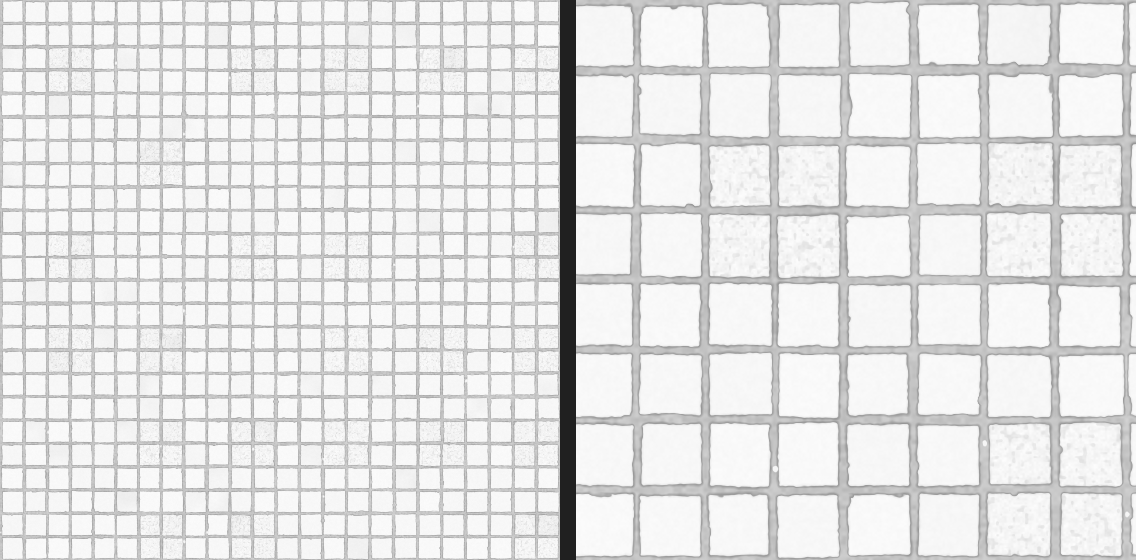
Left: the whole. Right: its middle third, enlarged.
Give the GLSL for this texture, as a WebGL 1 fragment shader.

```glsl
precision highp float;
// White square mosaic tiles, slightly uneven and chipped, set in grey grout.

uniform vec2 u_resolution;

#define TILES 24.0        // tiles across and down
#define HALF_SIZE 0.437   // mean half side of a tile, in cells
#define SIZE_VARY 0.014   // spread of the half side
#define SHIFT 0.017       // largest offset of a tile from its cell centre
#define TILT 0.022        // largest rotation, in radians
#define RAGGED 0.026      // roughness of the tile edges
#define SPECKLED 0.68     // share of candidate blocks with a rough glaze
#define SPECK_RATE 0.05   // share of joints holding a white crumb
#define TILE_COLOR vec3(0.972)
#define GROUT_LIGHT vec3(0.775)
#define GROUT_DARK vec3(0.61)

float hash(vec2 p) {
    vec3 q = fract(vec3(p.xyx) * 0.1031);
    q += dot(q, q.yzx + 33.33);
    return fract((q.x + q.y) * q.z);
}

vec2 hash2(vec2 p) {
    return vec2(hash(p + 17.3), hash(p + 71.9));
}

float noise(vec2 p) {
    vec2 i = floor(p);
    vec2 f = fract(p);
    f = f * f * (3.0 - 2.0 * f);
    return mix(mix(hash(i), hash(i + vec2(1.0, 0.0)), f.x),
               mix(hash(i + vec2(0.0, 1.0)), hash(i + vec2(1.0, 1.0)), f.x), f.y);
}

float roundedBox(vec2 p, vec2 halfSize, float radius) {
    vec2 q = abs(p) - halfSize + radius;
    return length(max(q, 0.0)) + min(max(q.x, q.y), 0.0) - radius;
}

// Signed distance to the ragged, slightly tilted tile of one cell
float tileDistance(vec2 grid, vec2 id) {
    vec2 p = fract(grid) - 0.5;
    p -= (hash2(id) * 2.0 - 1.0) * SHIFT + vec2(-0.006, 0.004);
    float angle = (hash(id + 5.7) * 2.0 - 1.0) * TILT;
    p += angle * vec2(-p.y, p.x);
    vec2 halfSize = HALF_SIZE + (hash2(id + 40.0) * 2.0 - 1.0) * SIZE_VARY;
    float d = roundedBox(p, halfSize, 0.03);
    float wobble = noise(grid * 6.0) - 0.5 + 0.5 * (noise(grid * 19.0) - 0.5);
    float chip = smoothstep(0.80, 0.98, noise(grid * 4.3 + 90.0));
    return d + RAGGED * wobble + 0.035 * chip;
}

// Glaze: slight tone changes, fine grain and blocks of rough tiles
vec3 tileColor(vec2 grid, vec2 id) {
    float tone = (hash(id + 3.1) - 0.5) * 0.012;
    float shaded = step(0.91, hash(id + 8.4));
    tone -= shaded * 0.035 * noise(grid * 1.5);
    float grain = noise(grid * 14.0) - 0.5 + noise(grid * 31.0) - 0.5;
    vec2 block = floor(id / 2.0);
    float candidate = mod(block.x, 2.0) * mod(block.y, 2.0);
    float rough = candidate * step(hash(block + 12.0), SPECKLED);
    float pits = smoothstep(0.60, 0.9, noise(grid * 17.0 + 50.0));
    tone += grain * mix(0.010, 0.032, rough);
    tone -= rough * (0.012 + 0.06 * pits);
    return TILE_COLOR + tone;
}

// Grout: dark where it meets a tile, lighter along the middle of the joint
vec3 groutColor(vec2 grid, float d) {
    float rim = 0.026 + 0.034 * noise(grid * 3.0 + 30.0);
    float light = smoothstep(0.0, rim, d);
    float grain = noise(grid * 16.0 + 60.0) - 0.5;
    float patches = noise(grid * 0.6 + 20.0) - 0.5;
    return mix(GROUT_DARK, GROUT_LIGHT, light) + 0.08 * grain + 0.04 * patches;
}

// Coverage of the small white crumbs caught in upright joints
float crumbs(vec2 grid, float aa) {
    vec2 shifted = grid + vec2(0.5, 0.0);
    vec2 id = floor(shifted);
    vec2 p = fract(shifted) - 0.5;
    p -= (hash2(id + 110.0) - 0.5) * vec2(0.06, 0.8);
    float radius = mix(0.025, 0.055, hash(id + 140.0));
    float d = length(p * vec2(1.0, 0.8)) - radius;
    d += 0.02 * (noise(grid * 23.0) - 0.5);
    return step(hash(id + 130.0), SPECK_RATE) * (1.0 - smoothstep(-aa, aa, d));
}

void main() {
    // Rows count from the top; columns are a little narrower on the left
    vec2 uv = gl_FragCoord.xy / u_resolution;
    uv.y = 1.0 - uv.y;
    float bow = sin(3.14159 * uv.x);
    uv.x += 0.008 * bow * bow - 0.002 * (1.0 - uv.x);
    vec2 grid = uv * TILES;
    vec2 id = floor(grid);
    float aa = 0.7 * TILES / min(u_resolution.x, u_resolution.y);

    float d = tileDistance(grid, id);
    float grout = smoothstep(-aa, aa, d);
    vec3 color = mix(tileColor(grid, id), groutColor(grid, d), grout);

    // Faint shade just inside the tile edge, then crumbs on top
    color -= 0.04 * smoothstep(-0.035, 0.0, d) * (1.0 - grout);
    color = mix(color, vec3(0.96), crumbs(grid, aa));
    gl_FragColor = vec4(clamp(color, 0.0, 1.0), 1.0);
}
```
